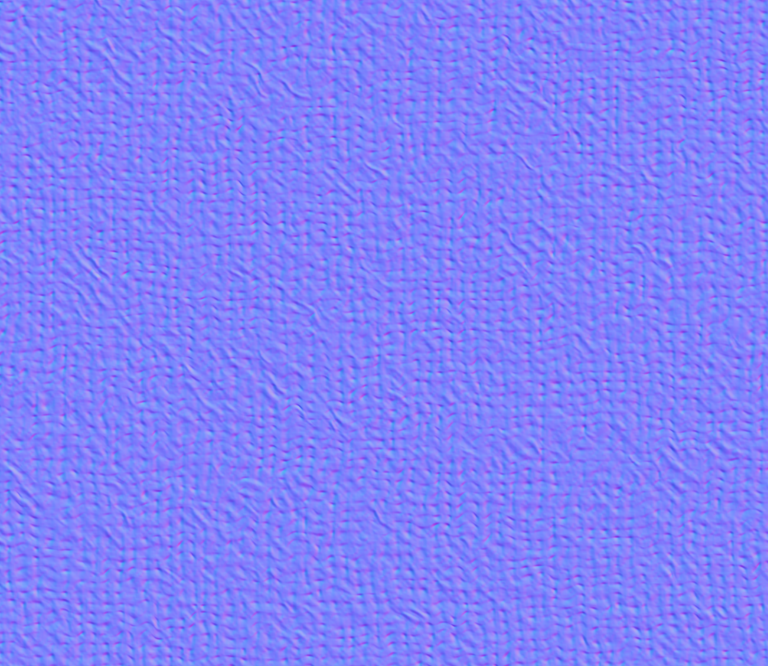
This texture map is drawn by a Shadertoy shader. Its source:

```glsl
const float SCALE = 60.0;               // weave units per canvas height
const vec2 THREADS = vec2(0.86, 1.03);  // threads per weave unit
const float STEP = 0.07;                // sampling distance of the slope
const vec2 FURROW = vec2(0.030, 0.012); // depth between threads, x and y
const float PIT = 0.056;                // depth where furrows cross
const vec2 SKEW = vec2(0.10, 0.40);     // steepness of the upper furrow wall
const float NARROW = 1.6;               // sharpness of the furrows
const float CREASE = 0.075;             // height of slanted creases
const float GRAIN = 0.085;              // height of slanted fibres
const float DRIFT = 1.0;                // slow bending of the threads
const float WOBBLE = 0.50;              // local bending of the threads
const float ROW_JITTER = 0.55;          // offset of rows between columns
const vec2 TILT = vec2(0.010, 0.014);   // overall lean of the surface
const float BLUE_DROP = 0.012;          // dulling of the blue channel
const float BLUE_SHADE = 0.11;          // extra dulling of walls facing down
const float TAU = 6.2831853;

float hash(vec2 p) {
    vec3 q = fract(p.xyx * vec3(0.1031, 0.1030, 0.0973));
    q += dot(q, q.yzx + 33.33);
    return fract((q.x + q.y) * q.z);
}

// Value noise with a quintic fade, so that slopes stay smooth
float noise(vec2 p) {
    vec2 i = floor(p), f = p - i;
    f = f * f * f * (f * (f * 6.0 - 15.0) + 10.0);
    float low = mix(hash(i), hash(i + vec2(1, 0)), f.x);
    float high = mix(hash(i + vec2(0, 1)), hash(i + vec2(1, 1)), f.x);
    return mix(low, high, f.y);
}

vec2 noise2(vec2 p) {
    return vec2(noise(p), noise(p + vec2(57.3, 91.7))) - 0.5;
}

// Cloth relief: bent thread grid, pits, creases and fibres
float clothHeight(vec2 p) {
    vec2 wobble = noise2(p * 0.75 + 13.0);
    vec2 bent = p + DRIFT * noise2(p * 0.09) + WOBBLE * wobble;
    bent.y += ROW_JITTER * (noise(p * vec2(0.9, 0.25) + 83.0) - 0.5);
    vec2 phase = TAU * bent * THREADS;
    vec2 furrow = pow(0.5 + 0.5 * cos(phase - SKEW * cos(phase)), vec2(NARROW));
    vec2 broken = 1.0 + 1.4 * noise2(p * 0.9 + 23.0);
    float depth = 0.35 + 1.3 * noise(p * 0.9 + 31.0);
    float weave = dot(furrow * broken, FURROW) + PIT * depth * furrow.x * furrow.y;

    // Short creases run down to the right and gather in small patches
    float patches = 0.4 * noise(p * vec2(0.15, 0.25) + 71.0) + 0.6 * noise(p * 0.45 + 5.0);
    float creased = smoothstep(0.48, 0.72, patches);
    vec2 across = vec2(0.70, 0.71);
    vec2 slanted = vec2(dot(p, across), dot(p, vec2(across.y, -across.x)));
    float segment = smoothstep(0.3, 0.75, noise(slanted * vec2(0.9, 0.7) + 43.0));
    float stripe = TAU * (slanted.x * 0.9 + 0.6 * wobble.x + 0.5 * noise(p * 0.3));
    float crease = pow(0.5 + 0.5 * cos(stripe), NARROW) - 0.4;

    // Slanted fibres, without their broad part, over fine lint
    vec2 strand = slanted * vec2(1.7, 0.95);
    float fibres = noise(strand + 17.0) - 0.5 * noise(strand * 0.5 + 61.0)
                 + 0.3 * noise(p * 3.4 + 29.0);
    return CREASE * creased * segment * crease
         - weave * (1.0 - 0.4 * creased) + GRAIN * fibres;
}

void mainImage(out vec4 fragColor, in vec2 fragCoord) {
    vec2 p = fragCoord / iResolution.y * SCALE + 100.0;
    vec2 d = vec2(STEP, 0.0);

    // Surface direction from central differences
    vec2 slope = vec2(clothHeight(p + d.xy) - clothHeight(p - d.xy),
                      clothHeight(p + d.yx) - clothHeight(p - d.yx)) / (2.0 * STEP);
    vec3 normal = normalize(vec3(TILT - slope, 1.0));
    vec3 color = 0.5 + 0.5 * normal;
    color.b += BLUE_SHADE * (color.g - 0.5) - BLUE_DROP;
    fragColor = vec4(clamp(color, 0.0, 1.0), 1.0);
}
```
